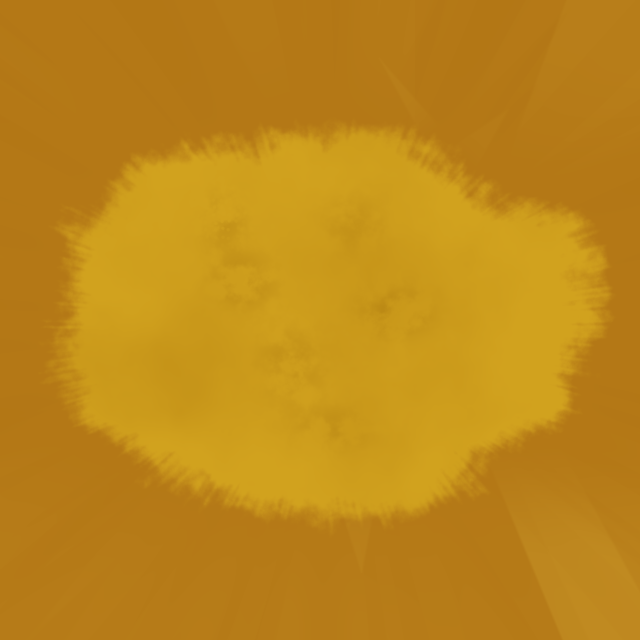
Write a WebGL 1 fragment shader that draws this background.

```glsl
precision highp float;
uniform vec2 u_resolution;

#define CENTER vec2(0.505, 0.488)
#define RADII vec2(0.425, 0.305)
#define EDGE_INNER 0.89
#define EDGE_OUTER 1.04
#define EDGE_ROUGHNESS 0.24
#define OCHRE vec3(0.700, 0.463, 0.082)
#define PALE_OCHRE vec3(0.755, 0.545, 0.130)
#define GOLD vec3(0.820, 0.635, 0.118)
#define DEEP_GOLD vec3(0.775, 0.580, 0.095)
#define SMUDGE_COLOR vec3(0.690, 0.490, 0.065)

float hash(vec2 p) {
  vec3 q = fract(p.xyx * 0.1031);
  q += dot(q, q.yzx + 33.33);
  return fract((q.x + q.y) * q.z);
}

float noise(vec2 p) {
  vec2 cell = floor(p), f = fract(p);
  f = f * f * (3.0 - 2.0 * f);
  return mix(mix(hash(cell), hash(cell + vec2(1.0, 0.0)), f.x),
             mix(hash(cell + vec2(0.0, 1.0)), hash(cell + 1.0), f.x), f.y);
}

float fbm(vec2 p) {
  float sum = 0.0, amplitude = 0.5;
  for (int i = 0; i < 5; i++) {
    sum += amplitude * noise(p);
    p = mat2(1.6, 1.2, -1.2, 1.6) * p + 17.0;
    amplitude *= 0.5;
  }
  return sum;
}

float bump(float x, float width) {
  return exp(-x * x / (width * width));
}

// Soft step to the left of the line from a to b.
float side(vec2 p, vec2 a, vec2 b) {
  vec2 along = normalize(b - a), rel = p - a;
  return smoothstep(-0.003, 0.003, along.x * rel.y - along.y * rel.x);
}

// Sliver narrowing from base to tip.
float spike(vec2 p, vec2 base, vec2 tip, float width) {
  vec2 axis = tip - base, rel = p - base;
  float t = dot(rel, axis) / dot(axis, axis);
  float across = length(rel - axis * t);
  float inside = 1.0 - smoothstep(-0.003, 0.003, across - width * (1.0 - t));
  return inside * smoothstep(-0.5, 0.3, t) * step(t, 1.0);
}

float smudge(vec2 p, vec2 at, vec2 size) {
  vec2 rel = (p - at) / size;
  return exp(-dot(rel, rel));
}

// Outline radius relative to the ellipse, with broad lobes and notches.
float outline(float angle) {
  return 1.0 + 0.10 * bump(angle - 2.35, 0.40) + 0.07 * bump(angle - 0.45, 0.22)
    - 0.07 * bump(angle - 0.88, 0.18) - 0.08 * bump(angle + 0.72, 0.25);
}

vec3 background(vec2 p, vec2 dir, float dist) {
  float rays = noise(dir * 11.0 + 4.0) - 0.5;
  float shards = smoothstep(0.46, 0.54, noise(dir * 23.0 + dist * 0.7)) - 0.5;
  float outward = smoothstep(0.9, 1.6, dist);
  float light = 0.08 + 0.14 * rays * outward + 0.07 * shards * outward;
  light += 0.16 * smoothstep(0.35, 0.0, p.y);
  // Broad planes toward the right corners and the upper seam.
  float wedge = side(p, vec2(0.788, 0.219), vec2(0.879, 0.0));
  float beyond = side(p, vec2(0.885, 0.284), vec2(1.0, 0.075));
  float low = smoothstep(0.32, 0.12, p.y);
  light += wedge * low * mix(0.60, 0.28, beyond);
  light += 0.10 * wedge * low * side(p, vec2(0.82, 0.22), vec2(0.92, 0.0));
  float high = smoothstep(0.70, 0.95, p.y);
  light += 0.26 * high * side(p, vec2(0.885, 1.0), vec2(0.807, 0.79));
  light += 0.10 * high * bump(p.x - 0.62, 0.07) * step(p.x, 0.648);
  // Slivers pulled out from the cloud.
  light += 0.26 * spike(p, vec2(0.560, 0.19), vec2(0.565, 0.104), 0.022);
  light += 0.24 * spike(p, vec2(0.655, 0.82), vec2(0.592, 0.910), 0.012);
  light += 0.16 * spike(p, vec2(0.740, 0.77), vec2(0.795, 0.830), 0.020);
  return mix(OCHRE, PALE_OCHRE, light);
}

vec3 cloud(vec2 p, float dist) {
  float tone = fbm(p * 7.0 + 2.0) * 1.3 - 0.10;
  tone += 0.32 * smoothstep(0.35, 0.85, dist) + 0.12 * (p.x - 0.5);
  tone -= 0.35 * smudge(p, vec2(0.27, 0.40), vec2(0.10, 0.07));
  vec3 color = mix(DEEP_GOLD, GOLD, clamp(tone, 0.0, 1.0));
  // Broken dark patches.
  float dark = smudge(p, vec2(0.380, 0.560), vec2(0.045, 0.040));
  dark += smudge(p, vec2(0.618, 0.512), vec2(0.055, 0.038));
  dark += 0.7 * smudge(p, vec2(0.350, 0.655), vec2(0.035, 0.045));
  dark += 0.7 * smudge(p, vec2(0.455, 0.430), vec2(0.050, 0.060));
  dark += 0.6 * smudge(p, vec2(0.520, 0.330), vec2(0.060, 0.035));
  dark += 0.5 * smudge(p, vec2(0.555, 0.650), vec2(0.050, 0.045));
  float grain = smoothstep(0.30, 0.72, fbm(p * 42.0));
  color = mix(color, SMUDGE_COLOR, 0.62 * dark * grain);
  // Fine pale speckles.
  vec2 grid = p * 85.0, cell = floor(grid);
  vec2 offset = 0.3 + 0.4 * vec2(hash(cell), hash(cell + 9.0));
  float dot_mask = 1.0 - smoothstep(0.12, 0.32, length(fract(grid) - offset));
  float area = smudge(p, vec2(0.345, 0.665), vec2(0.035, 0.040));
  return mix(color, GOLD, 0.6 * dot_mask * area);
}

void main() {
  vec2 p = gl_FragCoord.xy / u_resolution;
  vec2 q = (p - CENTER) / RADII;
  vec2 dir = q / max(length(q), 0.001);
  float dist = length(q) / outline(atan(q.y, q.x));
  // Feathered rim with fine outward fibres.
  float rough = fbm(p * 14.0) + 0.4 * fbm(p * 65.0) - 0.68;
  float fibres = noise(dir * 60.0 + p * 12.0) - 0.5;
  float rim = dist + EDGE_ROUGHNESS * rough + 0.045 * fibres;
  float cover = 1.0 - smoothstep(EDGE_INNER, EDGE_OUTER, rim);
  gl_FragColor = vec4(mix(background(p, dir, dist), cloud(p, dist), cover), 1.0);
}
```
